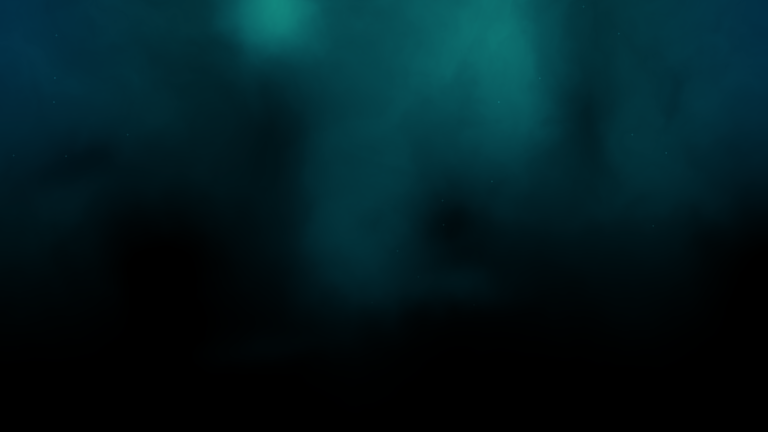
Give the GLSL for this background, as a Shadertoy shader.

```glsl
// Teal light sinking through dark, smoky water.
// Soft elliptical glows and hollows are summed over a vertical falloff,
// bent and textured by fractal noise, then mapped to a teal colour ramp.

float hash(vec2 p) {
    vec3 q = fract(vec3(p.xyx) * 0.1031);
    q += dot(q, q.yzx + 33.33);
    return fract((q.x + q.y) * q.z);
}

float valueNoise(vec2 p) {
    vec2 cell = floor(p);
    vec2 f = fract(p);
    f = f * f * (3.0 - 2.0 * f);
    float low = mix(hash(cell), hash(cell + vec2(1, 0)), f.x);
    float high = mix(hash(cell + vec2(0, 1)), hash(cell + vec2(1, 1)), f.x);
    return mix(low, high, f.y);
}

float fbm(vec2 p) {
    float sum = 0.0;
    float weight = 0.5;
    for (int i = 0; i < 6; i++) {
        sum += weight * valueNoise(p);
        p = mat2(1.6, 1.2, -1.2, 1.6) * p + 7.3;
        weight *= 0.5;
    }
    return sum;
}

// Smooth elliptical spot with a peak of one
float spot(vec2 p, vec2 centre, vec2 radius) {
    vec2 d = (p - centre) / radius;
    return exp(-dot(d, d));
}

// Total light at a point of the unit canvas
float lightField(vec2 p) {
    float light = 0.19 * smoothstep(0.12, 1.05, p.y);

    // Bright shafts entering from above
    light += 0.31 * spot(p, vec2(0.37, 1.00), vec2(0.055, 0.11));
    light += 0.17 * spot(p, vec2(0.55, 0.88), vec2(0.14, 0.28));
    light += 0.19 * spot(p, vec2(0.665, 0.94), vec2(0.065, 0.25));
    light += 0.08 * spot(p, vec2(0.83, 0.70), vec2(0.12, 0.24));

    // Dim column and low wisps
    light += 0.12 * spot(p, vec2(0.47, 0.45), vec2(0.065, 0.19));
    light += 0.05 * spot(p, vec2(0.59, 0.32), vec2(0.08, 0.05));
    light += 0.03 * spot(p, vec2(0.10, 0.47), vec2(0.06, 0.09));
    light += 0.02 * spot(p, vec2(0.35, 0.20), vec2(0.07, 0.04));

    // Dark hollows
    light -= 0.06 * spot(p, vec2(0.36, 0.70), vec2(0.075, 0.13));
    light -= 0.08 * spot(p, vec2(0.77, 0.75), vec2(0.04, 0.13));
    light -= 0.05 * spot(p, vec2(0.57, 0.50), vec2(0.045, 0.06));
    light -= 0.05 * spot(p, vec2(0.22, 0.42), vec2(0.08, 0.16));
    light -= 0.04 * spot(p, vec2(0.10, 0.63), vec2(0.07, 0.07));
    light -= 0.04 * spot(p, vec2(1.00, 0.40), vec2(0.10, 0.15));
    return max(light, 0.0);
}

// Near black through teal to pale green
vec3 tealRamp(float light) {
    return vec3(0.26 * light * light, light, light * (1.3 - 0.7 * light));
}

// Sparse dust, one possible speck per grid cell
float dust(vec2 p, float cells) {
    vec2 cell = floor(p * cells);
    vec2 offset = 0.2 + 0.6 * vec2(hash(cell + 3.1), hash(cell + 8.7));
    float distanceToSpeck = length(fract(p * cells) - offset);
    float present = step(0.96, hash(cell + 21.4));
    return present * (1.0 - smoothstep(0.015, 0.06, distanceToSpeck));
}

void mainImage(out vec4 fragColor, in vec2 fragCoord) {
    vec2 uv = fragCoord / iResolution.xy;
    vec2 p = fragCoord / iResolution.y;

    // Smoke bends the glows and mottles their brightness
    vec2 bend = vec2(fbm(p * 4.0 + 2.0), fbm(p * 4.0 + 19.0)) - 0.49;
    float smoke = fbm(p * vec2(5.0, 3.8) + bend * 2.0 + 40.0) - 0.49;
    float light = lightField(uv + bend * vec2(0.07, 0.13));
    light *= 1.0 + 0.55 * smoke;

    // Bluer water towards the upper sides
    float sides = smoothstep(0.25, 0.55, abs(uv.x - 0.52));
    vec3 color = tealRamp(light);
    color.b += 0.06 * sides * smoothstep(0.4, 1.0, uv.y);

    color += vec3(0.03, 0.08, 0.08) * dust(p, 18.0) * smoothstep(0.15, 0.6, uv.y);
    fragColor = vec4(clamp(color, 0.0, 1.0), 1.0);
}
```
